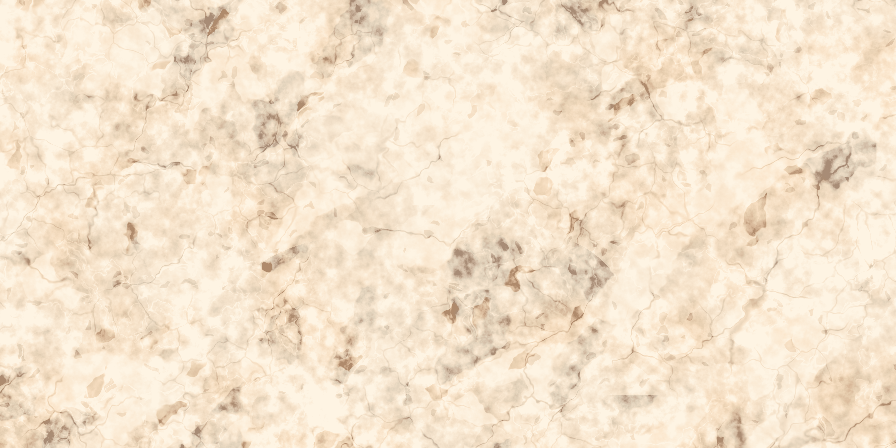
A Shadertoy shader for this texture:

```glsl
const vec3 STONE[6] = vec3[6](
    vec3(0.995, 0.957, 0.892), vec3(0.98, 0.912, 0.822), vec3(0.95, 0.87, 0.77),
    vec3(0.89, 0.82, 0.72), vec3(0.83, 0.73, 0.63), vec3(0.67, 0.55, 0.45));
const vec3 WARM_SHIFT = vec3(0.018, -0.008, -0.03);
const vec3 GREY_SHIFT = vec3(-0.012, 0.0, 0.012);

const float BASE_DEPTH = 1.36;     // position along the STONE ramp
const float CLOUD_CONTRAST = 4.4;
const float GRAIN_CONTRAST = 6.2;
const float RUBBLE_CONTRAST = 1.0;
const float PALE_SCALE = 6.5;      // cells per canvas height
const float CLAST_SCALE = 9.0;
const float RUBBLE_SCALE = 19.0;
const float CHIP_SCALE = 27.0;
const float SPECK_SCALE = 62.0;
const float CRACK_SCALE = 5.0;
const float HAIR_SCALE = 13.0;
const float LINE_WIDTH = 0.0035;   // in canvas heights
const vec2 POOL_CENTRE = vec2(0.93, 0.63);
const vec2 POOL_RADIUS = vec2(0.24, 0.34);

float hash(vec2 p) {
    vec3 q = fract(p.xyx * 0.1031);
    q += dot(q, q.yzx + 33.33);
    return fract((q.x + q.y) * q.z);
}

vec2 hash2(vec2 p) {
    return vec2(hash(p), hash(p + vec2(57.3, 113.7)));
}

float noise(vec2 p) {
    vec2 i = floor(p), f = fract(p);
    f = f * f * (3.0 - 2.0 * f);
    return mix(mix(hash(i), hash(i + vec2(1, 0)), f.x),
               mix(hash(i + vec2(0, 1)), hash(i + vec2(1, 1)), f.x), f.y);
}

mat2 rotation(float a) {
    return mat2(cos(a), sin(a), -sin(a), cos(a));
}

float fbm(vec2 p) {
    float sum = 0.0, amp = 0.5, total = 0.0;
    mat2 turn = rotation(0.65);
    for (int i = 0; i < 5; i++) {
        sum += amp * noise(p);
        total += amp;
        amp *= 0.55;
        p = turn * p * 2.03 + 17.1;
    }
    return sum / total;
}

// Angular cells: x = distance to the border, y = random id
vec2 fragments(vec2 p) {
    vec2 cell = floor(p), nearestCell = cell;
    float first = 9.0, second = 9.0;
    for (int y = -1; y <= 1; y++)
    for (int x = -1; x <= 1; x++) {
        vec2 c = cell + vec2(x, y);
        float d = length(c + hash2(c) - p);
        if (d < first) {
            second = first;
            first = d;
            nearestCell = c;
        } else {
            second = min(second, d);
        }
    }
    return vec2(second - first, hash(nearestCell + 71.9));
}

// Cells whose id falls under the given share, with a soft border
float scatter(vec2 cell, float share, float softness) {
    return step(cell.y, share) * smoothstep(0.03, 0.03 + softness, cell.x);
}

// Thin line along cell borders
float crack(vec2 p, float scale, float width) {
    return 1.0 - smoothstep(0.0, 2.0 * width * scale, fragments(p * scale).x);
}

void mainImage(out vec4 fragColor, in vec2 fragCoord) {
    vec2 p = fragCoord / iResolution.y;
    float lineWidth = max(LINE_WIDTH, 0.9 / iResolution.y);

    // Ragged domain and regional variation
    vec2 bend = vec2(fbm(p * 7.0 + 3.0), fbm(p * 7.0 + 41.0)) - 0.5;
    vec2 fray = vec2(noise(p * 60.0), noise(p * 60.0 + 29.0)) - 0.5;
    vec2 q = p + 0.10 * bend + 0.012 * fray;
    vec2 slanted = rotation(-0.75) * q * vec2(0.65, 1.2);
    float region = noise(p * 2.6 + 8.0);
    float low = 1.0 - smoothstep(0.1, 0.65, p.y);
    vec2 toPool = (q - POOL_CENTRE) / POOL_RADIUS;
    float pool = exp(-dot(toPool, toPool));

    // Clouded, gritty ground
    float cloud = fbm(q * 6.5 + 12.0) - 0.5;
    float grain = fbm(p * 46.0 + 5.0) - 0.5;
    float rubble = fragments(q * RUBBLE_SCALE + 13.0).y - 0.5;
    float grit = mix(0.75, 1.15, region) * (1.0 - 0.35 * pool);
    float depth = BASE_DEPTH + CLOUD_CONTRAST * cloud;
    depth += grit * (GRAIN_CONTRAST * grain + RUBBLE_CONTRAST * rubble);
    depth += 0.7 * (region - 0.5) - 0.65 * pool;

    // Smooth pale fragments
    float pale = scatter(fragments(slanted * PALE_SCALE), 0.12 + 0.25 * pool, 0.10);
    pale = max(pale, scatter(fragments(q.yx * PALE_SCALE * 2.1 + 9.0), 0.11, 0.10));
    depth = mix(depth, 0.35 + 2.2 * grain, 0.85 * pale);

    // Grey clasts, denser near the bottom
    float clast = scatter(fragments(slanted * CLAST_SCALE + 31.0),
                          (0.05 + 0.15 * low) * (0.5 + region), 0.10);
    clast *= smoothstep(0.30, 0.46, fbm(q * 17.0 + 60.0));
    depth += clast * (1.6 + 2.0 * grain) * (1.0 - 0.5 * pool);

    // Brown chips and specks
    vec2 chipCell = fragments(slanted * CHIP_SCALE + 77.0);
    float chip = scatter(chipCell, 0.035, 0.15) * smoothstep(0.2, 0.55, noise(p * 40.0));
    float speck = scatter(fragments(q * SPECK_SCALE), 0.04, 0.2);
    depth += 2.2 * chip + 1.6 * speck;

    // Broken cracks and hairlines, then pale healed seams
    float broken = smoothstep(0.50, 0.66, noise(p * 8.0 + 19.0));
    float hairy = smoothstep(0.45, 0.68, noise(p * 10.0 + 53.0));
    float fracture = crack(slanted + 0.05 * bend, CRACK_SCALE, lineWidth) * broken;
    float hair = crack(q + 4.0, HAIR_SCALE, lineWidth * 0.8) * hairy;
    depth += 2.2 * fracture + 1.4 * hair;
    float seam = 1.0 - smoothstep(0.0, 0.022, abs(fbm(q * 11.0 + 90.0) - 0.5));
    depth -= 1.1 * seam * smoothstep(0.4, 0.65, noise(p * 5.0 + 2.0));

    // Stone ramp with warm and grey drift
    vec3 color = STONE[0];
    for (int i = 1; i < 6; i++)
        color = mix(color, STONE[i], clamp(depth - float(i - 1), 0.0, 1.0));
    float warmth = clamp(0.5 + 2.5 * (fbm(p * 8.0 + 70.0) - 0.5) + chip - 0.5 * clast, 0.0, 1.0);
    color += mix(GREY_SHIFT, WARM_SHIFT, warmth) * clamp(depth * 0.35, 0.0, 1.0);
    fragColor = vec4(clamp(color, 0.0, 1.0), 1.0);
}
```
